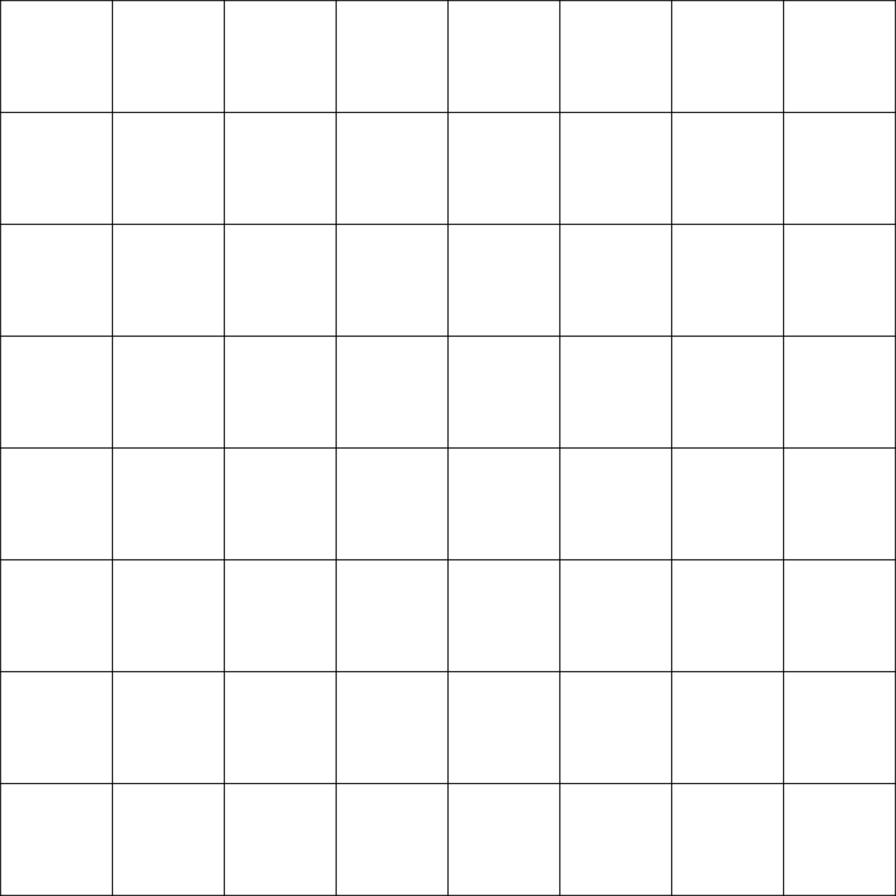
A Shadertoy shader for this pattern:

```glsl
// Thin black square grid on white, closed by lines along all four borders.

#define CELLS 8.0            // cells across and down
#define LINE_WIDTH 0.0013    // line width as a share of the canvas
#define PAPER vec3(1.0)
#define INK vec3(0.0)

// Running integral of a tent filter that reaches one unit to each side
vec2 tentIntegral(vec2 x) {
    x = clamp(x, -1.0, 1.0);
    return 0.5 + x - 0.5 * x * abs(x);
}

// Filtered coverage of the vertical (x) and horizontal (y) lines
vec2 lineCoverage(vec2 uv, vec2 pixel) {
    // Border lines lie fully inside the canvas, so the pitch spans their centres
    float pitch = (1.0 - LINE_WIDTH) / CELLS;
    vec2 cell = (uv - 0.5 * LINE_WIDTH) / pitch;
    vec2 dist = abs(cell - floor(cell + 0.5)) * pitch;
    return tentIntegral((dist + 0.5 * LINE_WIDTH) / pixel)
         - tentIntegral((dist - 0.5 * LINE_WIDTH) / pixel);
}

void mainImage(out vec4 fragColor, in vec2 fragCoord) {
    vec2 pixel = 1.0 / iResolution.xy;
    vec2 coverage = lineCoverage(fragCoord * pixel, pixel);

    // Union of both line directions, so crossings stay even
    float ink = 1.0 - (1.0 - coverage.x) * (1.0 - coverage.y);
    fragColor = vec4(mix(PAPER, INK, ink), 1.0);
}
```
